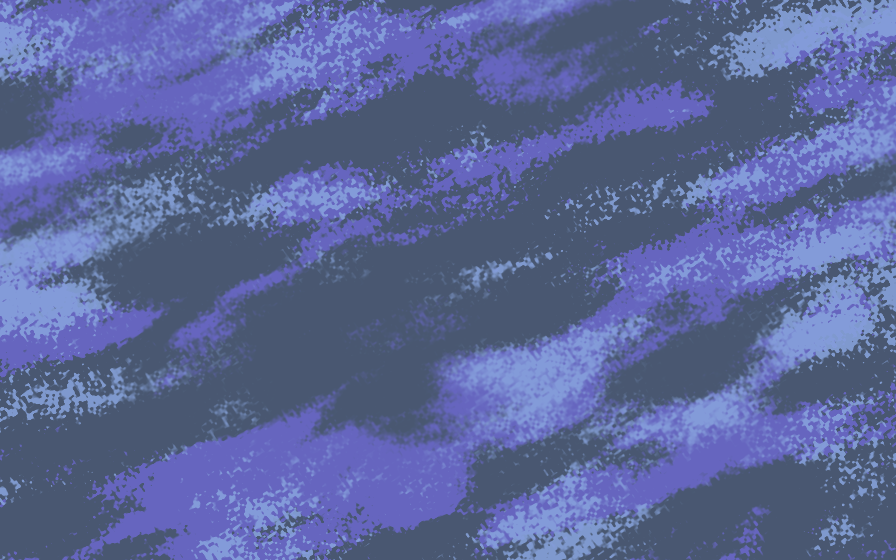
This texture is drawn by a Shadertoy shader. Its source:

```glsl
const vec3 SLATE = vec3(0.285, 0.343, 0.443);
const vec3 VIOLET = vec3(0.405, 0.400, 0.765);
const vec3 SKY = vec3(0.535, 0.645, 0.870);

const float STROKE_ANGLE = 0.36;
const vec2 STROKE_FREQ = vec2(3.6, 12.5);   // along, across
const float BEND = 0.055;
const float GRAIN_FREQ = 190.0;
const float VIOLET_LEVEL = 0.522;
const float SKY_LEVEL = 0.605;
const float VIOLET_GRAIN = 0.30;
const float SKY_GRAIN = 0.42;
const float CRISP_EDGE = 0.025;
const float SOFT_EDGE = 0.085;

float hash(vec2 p) {
    vec3 q = fract(vec3(p.xyx) * 0.1031);
    q += dot(q, q.yzx + 33.33);
    return fract((q.x + q.y) * q.z);
}

float valueNoise(vec2 p) {
    vec2 cell = floor(p);
    vec2 f = fract(p);
    vec2 w = f * f * (3.0 - 2.0 * f);
    float low = mix(hash(cell), hash(cell + vec2(1, 0)), w.x);
    float high = mix(hash(cell + vec2(0, 1)), hash(cell + vec2(1, 1)), w.x);
    return mix(low, high, w.y);
}

mat2 rotation(float angle) {
    float c = cos(angle), s = sin(angle);
    return mat2(c, -s, s, c);
}

// Three octaves of stretched noise, each turned a little from the last
float strokes(vec2 p, float seed) {
    float sum = 0.0, weight = 0.57, scale = 1.0;
    for (int i = 0; i < 3; i++) {
        float turn = STROKE_ANGLE + 0.12 * (float(i) - 1.0);
        vec2 q = rotation(turn) * p * STROKE_FREQ.yy;
        q.x *= STROKE_FREQ.x / STROKE_FREQ.y;
        sum += weight * valueNoise(q * scale + seed + 17.3 * float(i));
        weight *= 0.5;
        scale *= 2.1;
    }
    return sum;
}

// Fine speckle mixed with slightly larger clumps
float grain(vec2 p, float seed) {
    vec2 q = rotation(0.6) * p * GRAIN_FREQ + seed;
    return 0.7 * valueNoise(q) + 0.3 * valueNoise(q * 0.47 + 51.0) - 0.5;
}

float coverage(float density, float level, float edge) {
    return smoothstep(level - edge, level + edge, density);
}

void mainImage(out vec4 fragColor, in vec2 fragCoord) {
    vec2 p = fragCoord / iResolution.y + 4.0;

    // Gentle bending of the strokes
    vec2 bend = vec2(valueNoise(p * 4.5), valueNoise(p * 4.5 + 37.0)) - 0.5;
    vec2 q = p + BEND * bend;

    // Regions of soft, smeared paint and of dry, crisp speckle
    float smear = smoothstep(0.45, 0.8, valueNoise(p * 3.0 + 9.0));
    float dryness = valueNoise(p * vec2(4.0, 7.0) + 63.0);
    float edge = mix(CRISP_EDGE, SOFT_EDGE, smear);
    float roughness = mix(1.0, 0.6, smear) * mix(0.6, 1.3, dryness);

    // Violet strokes
    float violetField = strokes(q, 11.0);
    float violetDensity = violetField + VIOLET_GRAIN * roughness * grain(p, 5.0);
    float violet = coverage(violetDensity, VIOLET_LEVEL, edge);

    // Light strokes, partly following the violet ones
    float skyField = mix(strokes(q, 83.0), violetField, 0.36);
    float skyDensity = skyField + SKY_GRAIN * roughness * grain(p, 29.0);
    float sky = coverage(skyDensity, SKY_LEVEL, edge * 1.5);

    vec3 color = mix(SLATE, VIOLET, 0.95 * violet);
    color = mix(color, SKY, 0.85 * sky);
    fragColor = vec4(color, 1.0);
}
```
